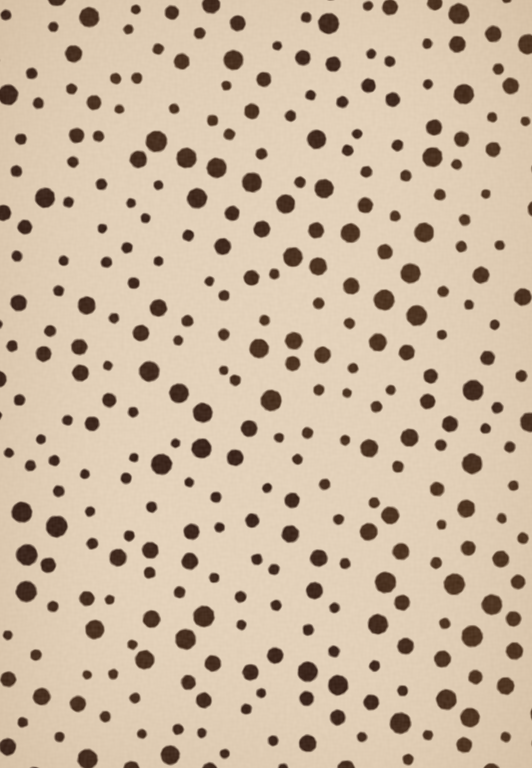
Reproduce this pattern procedurally as a Shadertoy shader.

```glsl
float hash(vec2 p) {
    vec3 q = fract(p.xyx * vec3(0.1031, 0.1030, 0.0973));
    q += dot(q, q.yzx + 33.33);
    return fract((q.x + q.y) * q.z);
}

vec2 hash2(vec2 p) {
    return vec2(hash(p + 17.3), hash(p + 71.9));
}

float corner(vec2 cell, vec2 offset) {
    float angle = 6.2832 * hash(cell);
    return dot(vec2(cos(angle), sin(angle)), offset);
}

// Gradient noise, roughly -0.7 to 0.7
float noise(vec2 p) {
    vec2 i = floor(p), f = fract(p);
    vec2 u = f * f * f * (f * (f * 6.0 - 15.0) + 10.0);
    vec2 e = vec2(0.0, 1.0);
    return mix(mix(corner(i, f), corner(i + e.yx, f - e.yx), u.x),
               mix(corner(i + e.xy, f - e.xy), corner(i + e.yy, f - e.yy), u.x), u.y);
}

// Signed distance to the dot of this cell, in cell units
float dotDistance(vec2 p) {
    p.x += 7.0 * hash(vec2(floor(p.y), 5.0));   // slide each row to break up columns
    vec2 cell = floor(p);
    float pick = hash(cell + 40.0);
    float vary = hash(cell + 90.0);
    float radius = pick < 0.54 ? mix(0.125, 0.160, vary)
                 : pick < 0.84 ? mix(0.190, 0.245, vary)
                               : mix(0.260, 0.295, vary);

    // Small dots wander further, yet every dot stays inside its cell
    vec2 center = 0.5 + (hash2(cell) * 2.0 - 1.0) * (0.46 - radius);
    return length(fract(p) - center) - radius;
}

void mainImage(out vec4 fragColor, in vec2 fragCoord) {
    vec2 uv = fragCoord / iResolution.y;
    vec2 centered = (fragCoord / iResolution.xy - 0.5) * 2.0;
    const float cells = 21.3;

    // Cloth with soft uneven light
    vec3 cloth = vec3(0.893, 0.822, 0.730);
    cloth -= vec3(0.030, 0.038, 0.046) * pow(abs(centered.x), 3.0);
    cloth -= vec3(0.022, 0.028, 0.034) * pow(abs(centered.y), 4.0);
    cloth += 0.012 * noise(uv * 3.0 + 8.0);

    // Fine crossed threads
    float threads = noise(uv * vec2(110.0, 260.0)) + noise(uv * vec2(260.0, 110.0) + 50.0);
    cloth += 0.012 * threads;

    // Ink, darker toward the left
    float warmth = 0.5 + 0.35 * centered.x + 0.8 * noise(uv * 4.0 + 20.0);
    vec3 ink = mix(vec3(0.235, 0.150, 0.112), vec3(0.310, 0.210, 0.135),
                   smoothstep(0.1, 0.9, warmth));
    ink += 0.035 * threads;

    // Scattered dots on a turned grid, with slightly frayed rims
    mat2 turn = mat2(0.88, 0.475, -0.475, 0.88);
    float d = dotDistance(turn * uv * cells + 100.0);
    d += 0.022 * noise(uv * 170.0 + 30.0);
    float edge = max(0.045, 0.8 * cells / iResolution.y);
    float coverage = 1.0 - smoothstep(-edge, edge, d);

    fragColor = vec4(mix(cloth, ink, coverage), 1.0);
}
```
